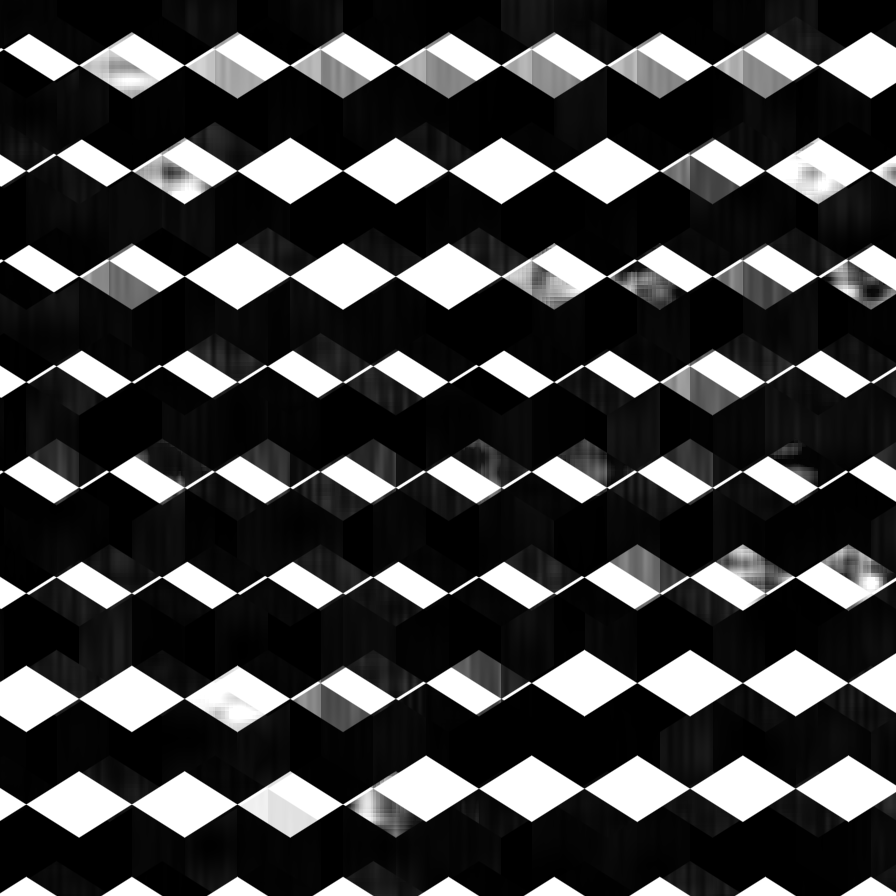
Write a three.js fragment shader that draws this pattern.

```glsl
// Two staggered lattices of white cube tops on black, one slid along the cube edge.
// Where both lattices hold, only their overlap stays white: slanted bars and thin slivers.
// Formulas per row and column fade each lattice in or out, with smoky, streaked greys.
varying vec2 vUv;

float hash(vec2 p) {
  p = fract(p * vec2(0.1731, 0.2317) + 0.37);
  p += dot(p, p.yx + 19.19);
  return fract((p.x + p.y) * p.x * 7.13);
}

float noise(vec2 p) {
  vec2 i = floor(p), f = fract(p);
  f *= f * (3.0 - 2.0 * f);
  return mix(mix(hash(i), hash(i + vec2(1, 0)), f.x),
             mix(hash(i + vec2(0, 1)), hash(i + vec2(1, 1)), f.x), f.y);
}

// Position inside the cell in xy, column and row in zw; odd rows move half a cell
vec4 cellAt(vec2 p) {
  float row = floor(p.y + 0.5);
  float x = p.x - 0.5 * mod(row, 2.0);
  float column = floor(x + 0.5);
  return vec4(x - column, p.y - row, column, row);
}

// Smooth coverage of the rhombus that forms a cube top
float cubeTop(vec2 q) {
  float d = (1.0 - abs(q.x) / 0.5 - abs(q.y) / 0.315) / 3.75;
  return smoothstep(-0.008, 0.008, d);
}

// How much of the first lattice shows outside the overlap
float firstFill(float c, float r) {
  if (r > 7.5) return 1.0;
  if (r > 5.5) return 1.0 - smoothstep(1.5, 4.2, c);
  if (r > 2.5) return r < 3.5 ? 0.45 * step(5.5, c) * step(c, 6.5) : 0.0;
  float rise = smoothstep(0.0, 1.0 + 0.5 * r, c);
  float dip = r < 0.5 ? 0.38 * smoothstep(0.0, 3.0, c) * (1.0 - smoothstep(7.0, 8.0, c))
                      : 0.62 * smoothstep(6.0 - r, 7.0 - r, c);
  if (r > 0.5 && r < 1.5 && c > 6.5) dip = 0.18;
  return rise * (1.0 - dip);
}

// How much of the slid lattice shows outside the overlap
float secondFill(float c, float r) {
  if (r < 3.5 || r > 7.5) return 0.0;
  if (r < 4.5) return 0.1;
  if (r < 5.5) return 0.4 * smoothstep(3.8, 5.5, c);
  return r < 6.5 ? smoothstep(3.6, 5.0, c) : smoothstep(2.0, 3.0, c);
}

// Grey of a partly faded top: two face tones, streaks and stepped smoke
float wornTone(float fill, vec4 cell, float seam, vec2 p) {
  float random = hash(cell.zw + seam * 7.0);
  float clean = step(cell.w, 0.5) * step(2.5, cell.z);
  vec2 stepped = floor(p * 26.0) / 26.0;
  float smoke = 0.5 * noise(p * vec2(4.0, 7.0)) + 0.5 * noise(stepped * vec2(5.0, 8.0));
  float streak = noise(vec2(p.x * 22.0, p.y * 1.5));
  float spread = 4.0 * fill * (1.0 - fill) * step(0.4, random) * (1.0 - clean);
  float tone = clamp(fill + 1.8 * spread * (smoke - 0.5), 0.0001, 1.0);
  tone = pow(tone, (cell.x < seam ? 0.75 : 1.3) + 0.4 * (streak - 0.5));
  float faint = 0.2 * random * random * (0.3 + 0.7 * streak) * (0.4 + smoke);
  return max(tone, faint);
}

// Barely lit upright faces in the black
float faintFace(vec2 p) {
  float lit = smoothstep(0.55, 1.0, hash(vec2(floor(2.0 * p.x), floor(p.y) + 31.0)));
  float streak = noise(vec2(p.x * 20.0, p.y * 2.0));
  return 0.13 * lit * (0.4 + 0.6 * streak) * noise(p * 2.3 + 9.0);
}

void main() {
  vec2 p = vec2(vUv.x, 1.0 - vUv.y) * 8.486 - vec2(0.249, 0.619);
  vec2 slid = p - vec2(0.287, -0.149);
  vec4 firstCell = cellAt(p), secondCell = cellAt(slid);
  float first = cubeTop(firstCell.xy), second = cubeTop(secondCell.xy);

  float firstTone = wornTone(firstFill(firstCell.z, firstCell.w), firstCell, -0.213, p);
  float secondTone = wornTone(secondFill(secondCell.z, secondCell.w), secondCell, 0.213, p);
  float dark = max(faintFace(p), 0.6 * faintFace(slid + 40.0));

  // Overlap is white; each remainder takes its own tone
  float grey = first * second
             + first * (1.0 - second) * firstTone
             + second * (1.0 - first) * secondTone
             + (1.0 - first) * (1.0 - second) * dark;
  gl_FragColor = vec4(vec3(grey), 1.0);
}
```
